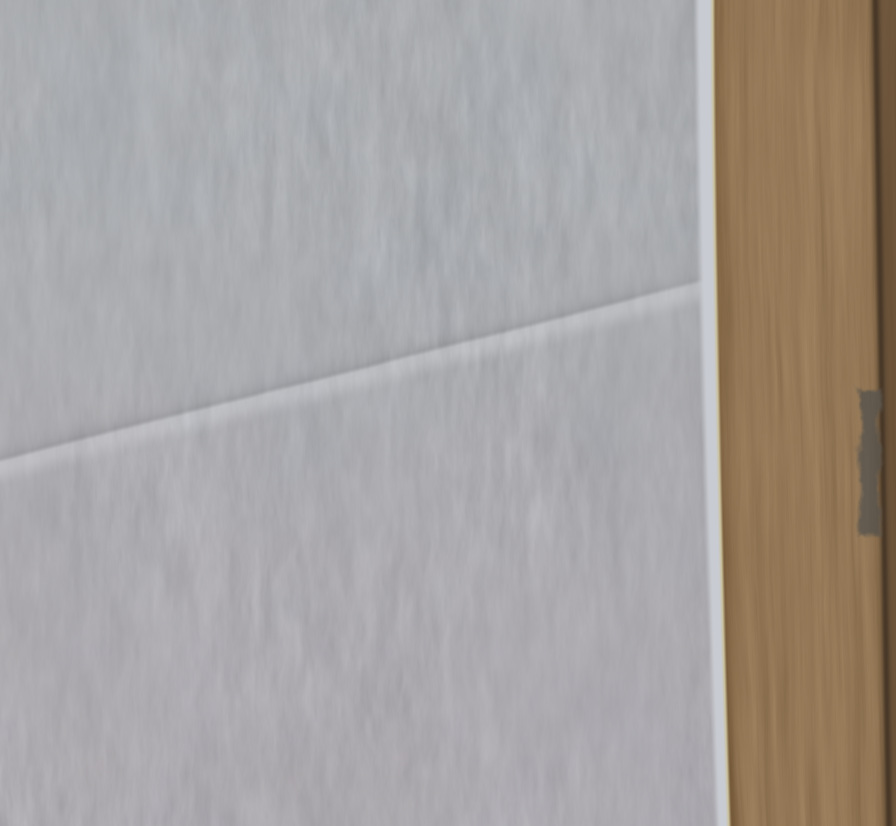
This texture is drawn by a Shadertoy shader. Its source:

```glsl
// Creased, fibrous grey paper beside a strip of grained wood with a dark groove.

const vec3 PAPER_TOP = vec3(0.668, 0.678, 0.692);
const vec3 PAPER_BOTTOM = vec3(0.675, 0.665, 0.685);
const vec3 RIM_COLOR = vec3(0.785, 0.795, 0.82);
const vec3 FRINGE_COLOR = vec3(0.80, 0.75, 0.56);
const vec3 WOOD_COLOR = vec3(0.575, 0.465, 0.335);
const vec3 BOARD_COLOR = vec3(0.43, 0.335, 0.235);
const vec3 GROOVE_COLOR = vec3(0.26, 0.20, 0.14);
const vec3 STAIN_COLOR = vec3(0.36, 0.335, 0.30);

const float CREASE_START = 0.443;
const float CREASE_SLOPE = 0.276;
const float CREASE_DARK = 0.085;
const float CREASE_LIGHT = 0.065;
const float FIBRE_STRENGTH = 0.085;
const float GRAIN_STRENGTH = 0.12;
const float SOFTNESS = 0.0022;

float hash(vec2 p) {
    vec3 q = fract(vec3(p.xyx) * 0.1031);
    q += dot(q, q.yzx + 33.33);
    return fract((q.x + q.y) * q.z);
}

float noise(vec2 p) {
    vec2 cell = floor(p), f = fract(p);
    f = f * f * (3.0 - 2.0 * f);
    float low = mix(hash(cell), hash(cell + vec2(1, 0)), f.x);
    float high = mix(hash(cell + vec2(0, 1)), hash(cell + vec2(1, 1)), f.x);
    return mix(low, high, f.y);
}

// Layered noise centred on zero
float fbm(vec2 p) {
    float sum = 0.0, amplitude = 0.5;
    for (int i = 0; i < 4; i++) {
        sum += amplitude * (noise(p) - 0.5);
        p = p * 2.03 + 17.3;
        amplitude *= 0.55;
    }
    return sum;
}

// Soft step from 0 to 1 across an edge
float cover(float d, float soft) {
    return smoothstep(-soft, soft, d);
}

float paperEdge(float y) {
    return 0.797 + 0.018 * pow(1.0 - y, 1.6);
}

vec3 paper(vec2 uv, float soft) {
    vec3 col = mix(PAPER_BOTTOM, PAPER_TOP, smoothstep(0.1, 0.8, uv.y));

    // Vertical fibres, broken into uneven patches
    vec2 bent = uv + vec2(0.006 * fbm(uv * vec2(9.0, 14.0)), 0.0);
    float fibres = 0.75 * fbm(bent * vec2(70.0, 13.0))
                 + 0.55 * fbm(bent * vec2(150.0, 34.0) + 41.0);
    float patches = 0.65 + 0.7 * noise(uv * vec2(7.0, 5.0) + 8.0);
    col += FIBRE_STRENGTH * fibres * patches;
    col += 0.035 * fbm(uv * vec2(16.0, 3.0) + 5.0);
    col += vec3(0.012, 0.0, -0.008) * fbm(uv * 9.0 + 23.0);

    // Fold: shadow above, lit ridge below
    float fold = uv.y - CREASE_START - CREASE_SLOPE * uv.x;
    fold += 0.003 * fbm(vec2(uv.x * 12.0, 3.0));
    float above = cover(fold, 0.004);
    float shadow = above * exp(-max(fold, 0.0) / 0.009);
    float ridge = (1.0 - above) * smoothstep(-0.034, -0.008, fold);
    float fade = 1.0 - 0.5 * smoothstep(0.68, 0.79, uv.x);
    col += CREASE_LIGHT * ridge - CREASE_DARK * shadow * fade;

    // Pale rim and warm fringe along the cut edge
    float inset = paperEdge(uv.y) - uv.x;
    float rimWidth = mix(0.015, 0.020, uv.y);
    col -= 0.025 * exp(-max(inset - rimWidth, 0.0) / 0.012);
    col = mix(col, RIM_COLOR, cover(rimWidth - inset, 2.0 * soft));
    return mix(col, FRINGE_COLOR, 0.8 * cover(0.003 - inset, soft));
}

vec3 wood(vec2 uv, float soft) {
    float across = uv.x - paperEdge(uv.y);

    // Long grain with a slow sideways drift
    float drift = across + 0.012 * fbm(vec2(across * 12.0, uv.y * 2.5));
    float grain = fbm(vec2(drift * 75.0, uv.y * 1.6))
                + 0.6 * fbm(vec2(drift * 190.0, uv.y * 7.0) + 31.0);
    vec3 col = WOOD_COLOR + GRAIN_STRENGTH * grain * vec3(1.0, 0.95, 0.85);
    col += 0.035 * fbm(uv * vec2(14.0, 6.0) + 60.0);
    col -= 0.10 * exp(-max(across, 0.0) / 0.010);

    // Groove and the darker neighbouring board
    float groove = uv.x - mix(0.992, 0.977, uv.y);
    col -= 0.05 * exp(-abs(groove) / 0.012);
    vec3 board = BOARD_COLOR + 0.06 * grain;
    col = mix(col, board, cover(groove, 2.0 * soft));
    col = mix(col, GROOVE_COLOR, 0.9 * exp(-pow(groove / 0.0045, 2.0)));

    // Grey stain against the groove
    vec2 reach = abs(uv - vec2(0.971, 0.44)) - vec2(0.011, 0.087);
    float stain = max(reach.x, reach.y) + 0.012 * fbm(uv * vec2(60.0, 45.0));
    return mix(col, STAIN_COLOR + 0.05 * grain, 0.9 * cover(-stain, 0.004));
}

void mainImage(out vec4 fragColor, in vec2 fragCoord) {
    vec2 uv = fragCoord / iResolution.xy;
    float soft = max(SOFTNESS, 1.0 / iResolution.x);
    float onWood = cover(uv.x - paperEdge(uv.y), soft);
    vec3 col = mix(paper(uv, soft), wood(uv, soft), onWood);
    fragColor = vec4(clamp(col, 0.0, 1.0), 1.0);
}
```
